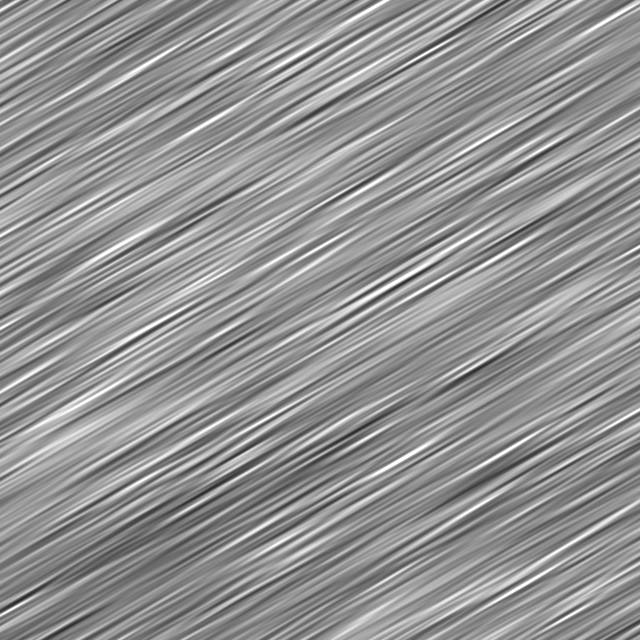
Reproduce this texture procedurally as a Shadertoy shader.

```glsl
float hash(vec2 p) {
    return fract(sin(dot(p, vec2(127.1, 311.7))) * 43758.5453);
}

vec2 rotate(vec2 p, float angle) {
    float c = cos(angle), s = sin(angle);
    return vec2(c * p.x + s * p.y, c * p.y - s * p.x);
}

// Signed noise along one row, shifted so that streak ends never line up
float rowNoise(float x, float row, float seed) {
    x += 17.0 * hash(vec2(row, seed + 0.37));
    float cell = floor(x);
    float t = smoothstep(0.0, 1.0, x - cell);
    float a = hash(vec2(cell, row + seed));
    float b = hash(vec2(cell + 1.0, row + seed));
    return 2.0 * mix(a, b, t) - 1.0;
}

// Soft streaks of mixed width: density counts cells along and across the grain
float streaks(vec2 uv, float degrees, vec2 density, float seed) {
    vec2 p = rotate(uv, radians(degrees)) * density;
    float row = floor(p.y);
    float t = smoothstep(0.0, 1.0, p.y - row);
    return mix(rowNoise(p.x, row, seed), rowNoise(p.x, row + 1.0, seed), t);
}

// Paired light and dark lines: rows hold slopes, so broad tones cancel out
float grooves(vec2 uv, float degrees, vec2 density, float seed) {
    const float GAIN = 3.5;
    vec2 p = rotate(uv, radians(degrees)) * density;
    float row = floor(p.y);
    float f = p.y - row;
    float lower = rowNoise(p.x, row, seed) * f;
    float upper = rowNoise(p.x, row + 1.0, seed) * (f - 1.0);
    return GAIN * mix(lower, upper, smoothstep(0.0, 1.0, f));
}

void mainImage(out vec4 fragColor, in vec2 fragCoord) {
    vec2 uv = fragCoord / iResolution.y;

    // Faint broad shading and bands
    float shade = 0.06 * streaks(uv, 32.0, vec2(2.5, 10.0), 13.3);
    shade += 0.07 * streaks(uv, 29.0, vec2(4.0, 65.0), 47.9);

    // Fine scratches in slightly crossing directions
    float scratches = 0.18 * streaks(uv, 30.0, vec2(7.0, 245.0), 29.6);
    scratches += 0.19 * grooves(uv, 31.5, vec2(7.0, 120.0), 71.2);
    scratches += 0.15 * grooves(uv, 28.5, vec2(8.0, 165.0), 58.1);

    // Local contrast makes some scratches stand out
    float contrast = 1.0 + 0.35 * streaks(uv, 30.0, vec2(5.0, 30.0), 91.4);
    float relief = shade + scratches * contrast;

    // Highlights reach further than shadows
    const float BASE_GREY = 0.572;
    float grey = BASE_GREY + relief + 0.5 * relief * relief;
    fragColor = vec4(vec3(clamp(grey, 0.0, 1.0)), 1.0);
}
```
